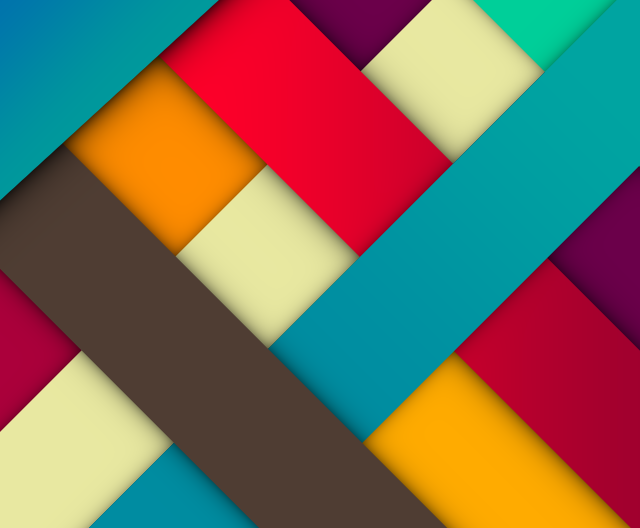
Give the GLSL for this background, as a Shadertoy shader.

```glsl
// Band limits along the two diagonals, in canvas heights
const vec2 CREAM_SPAN = vec2(0.818, 1.168);
const vec2 TEAL_SPAN  = vec2(1.168, 1.525);
const vec2 BROWN_SPAN = vec2(-0.509, -0.153);
const vec2 RED_SPAN   = vec2(0.195, 0.548);
const vec2 GREEN_SPAN = vec2(0.896, 3.0);
const vec2 CORNER_NORMAL = vec2(0.6755, 0.7374);
const float CORNER_OFFSET = 0.280;

// Shadows: x is the strength, y the falloff length
const vec2 FAINT_SHADOW  = vec2(0.28, 0.012);
const vec2 SOFT_SHADOW   = vec2(0.42, 0.016);
const vec2 STRONG_SHADOW = vec2(0.46, 0.019);
const vec2 CORNER_SHADOW = vec2(0.68, 0.024);

const vec3 CREAM   = vec3(0.91, 0.91, 0.63);
const vec3 BROWN   = vec3(0.31, 0.24, 0.20);
const vec3 PURPLE  = vec3(0.42, 0.00, 0.29);
const vec3 GREEN   = vec3(0.00, 0.81, 0.60);
const vec3 CRIMSON = vec3(0.67, 0.00, 0.23);
const vec3 ORANGE  = vec3(1.00, 0.55, 0.00);
const vec3 AMBER   = vec3(1.00, 0.67, 0.00);
const vec3 BLUE    = vec3(0.00, 0.44, 0.68);
const vec3 TEAL    = vec3(0.00, 0.60, 0.61);
const vec3 LIGHT_TEAL = vec3(0.00, 0.645, 0.63);
const vec3 DEEP_TEAL  = vec3(0.00, 0.55, 0.63);
const vec3 RED      = vec3(1.00, 0.00, 0.16);
const vec3 DARK_RED = vec3(0.61, 0.00, 0.18);

// Signed distance to a diagonal band; negative inside
float band(float coord, vec2 span) {
    return max(span.x - coord, coord - span.y) * inversesqrt(2.0);
}

// Lays a sheet of paper and its shadow over the colour below
vec3 lay(vec3 below, vec3 paper, float dist, vec2 shadow) {
    float shade = shadow.x * exp(-max(dist, 0.0) / shadow.y);
    float cover = clamp(0.5 - dist * iResolution.y, 0.0, 1.0);
    return mix(below * (1.0 - shade), paper, cover);
}

void mainImage(out vec4 fragColor, in vec2 fragCoord) {
    // Position measured from the top left corner
    vec2 pos = vec2(fragCoord.x, iResolution.y - fragCoord.y) / iResolution.y;
    float falling = pos.x + pos.y;
    float rising  = pos.x - pos.y;

    // Bottom sheets, parted beneath the bands
    bool nearCorner = falling < 1.0;
    vec3 lowerBlue = mix(BLUE, TEAL, smoothstep(0.15, 0.60, pos.x));
    vec3 leftSheet = nearCorner ? CRIMSON : lowerBlue;
    vec3 midSheet  = nearCorner ? ORANGE : AMBER;
    vec3 color = rising < -0.3 ? leftSheet : rising < 0.35 ? midSheet : PURPLE;

    // Shaded papers
    vec3 redPaper  = mix(RED, DARK_RED, smoothstep(0.30, 1.35, pos.x));
    vec3 tealPaper = mix(DEEP_TEAL, LIGHT_TEAL, smoothstep(-0.2, 1.1, rising));
    vec3 cornerPaper = mix(BLUE, TEAL, smoothstep(-0.08, 0.42, falling));

    // Stack from bottom to top
    color = lay(color, CREAM, band(falling, CREAM_SPAN), FAINT_SHADOW);
    color = lay(color, GREEN, band(rising, GREEN_SPAN), FAINT_SHADOW);
    color = lay(color, redPaper, band(rising, RED_SPAN), STRONG_SHADOW);
    color = lay(color, tealPaper, band(falling, TEAL_SPAN), FAINT_SHADOW);
    color = lay(color, BROWN, band(rising, BROWN_SPAN), SOFT_SHADOW);
    float cornerDist = dot(pos, CORNER_NORMAL) - CORNER_OFFSET;
    color = lay(color, cornerPaper, cornerDist, CORNER_SHADOW);

    fragColor = vec4(color, 1.0);
}
```
